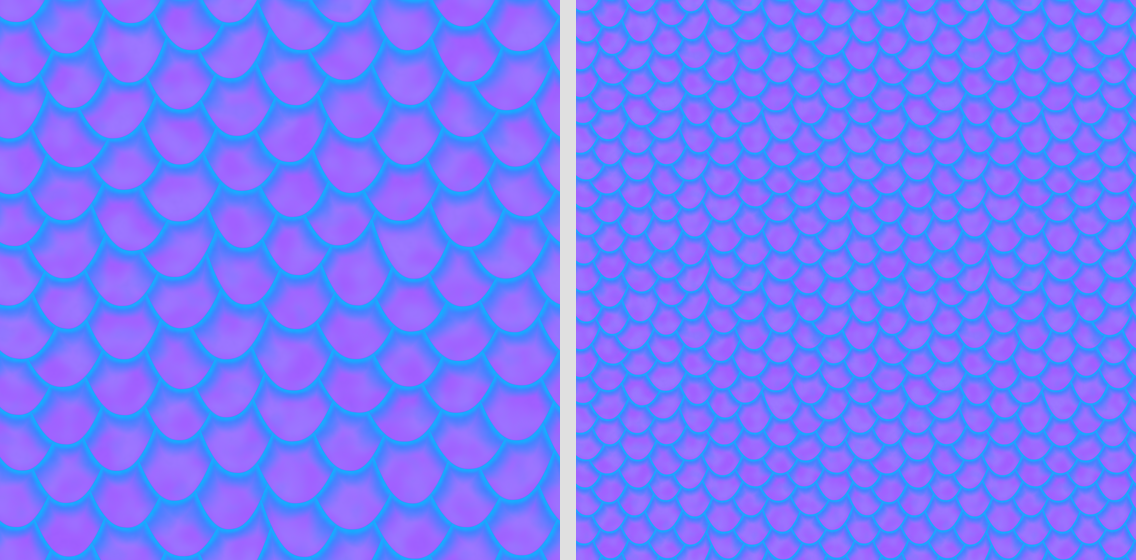
Left, the tile; right, the same tile 2 across and 2 down.
Write a WebGL 1 fragment shader that draws this texture map.

```glsl
precision highp float;
// Overlapping rounded scales in violet, shading to cyan under each covering edge.

uniform vec2 u_resolution;

const float COLUMNS = 5.0;             // scales across
const float ROWS = 20.0;               // staggered rows down
const vec2 ORIGIN = vec2(0.117, 0.031);// first tip, in column widths
const vec2 TIP_JITTER = vec2(0.085, 0.032);
const float TILT = 0.12;               // lean of a scale
const float CURVE = 4.4;               // steepness of the scale outline
const float CURVE_POWER = 2.3;
const float CURVE_VARIATION = 0.18;
const float CREASE_WIDTH = 0.048;      // cyan band beside an edge
const float SHADE_WIDTH = 0.15;        // blue falloff beside an edge
const float RIM_WIDTH = 0.018;

const vec3 CYAN = vec3(0.09, 0.67, 1.0);
const vec3 BLUE = vec3(0.25, 0.51, 1.0);
const vec3 LAVENDER = vec3(0.61, 0.46, 1.0);
const vec3 VIOLET = vec3(0.63, 0.37, 1.0);
const vec3 RIM = vec3(0.49, 0.33, 0.94);

vec2 hash2(vec2 p) {
  vec2 k = vec2(dot(p, vec2(127.1, 311.7)), dot(p, vec2(269.5, 183.3)));
  return fract(sin(k) * 43758.5);
}

float cornerSlope(vec2 cell, vec2 corner, vec2 f) {
  return dot(hash2(cell + corner) * 2.0 - 1.0, f - corner);
}

float gradientNoise(vec2 p) {
  vec2 cell = floor(p);
  vec2 f = p - cell;
  vec2 u = f * f * f * (f * (f * 6.0 - 15.0) + 10.0);
  float low = mix(cornerSlope(cell, vec2(0.0), f), cornerSlope(cell, vec2(1.0, 0.0), f), u.x);
  float high = mix(cornerSlope(cell, vec2(0.0, 1.0), f), cornerSlope(cell, vec2(1.0), f), u.x);
  return mix(low, high, u.y);
}

// Approximate distance to the outline, positive inside the scale.
float scaleDistance(vec2 p, vec2 shape) {
  float x = abs(p.x) + 0.0001;
  float steepness = CURVE * (1.0 + CURVE_VARIATION * shape.x);
  float outline = steepness * pow(x, CURVE_POWER);
  float slope = CURVE_POWER * outline / x;
  return (p.y - TILT * shape.y * p.x - outline) / sqrt(1.0 + slope * slope);
}

void main() {
  vec2 p = gl_FragCoord.xy / u_resolution * COLUMNS;
  float pixel = COLUMNS / min(u_resolution.x, u_resolution.y);
  float rowStep = COLUMNS / ROWS;
  float baseRow = floor((p.y - ORIGIN.y) / rowStep);

  float gap = 1.0;       // distance to the nearest covering edge
  float inside = 0.0;    // distance to the visible scale's own rim
  vec2 local = vec2(0.0);
  vec2 seed = vec2(0.0);
  bool found = false;

  // Upper rows cover lower ones, so search from the top down.
  for (int i = 0; i < 7; i++) {
    float row = baseRow + 2.0 - float(i);
    float shift = ORIGIN.x + 0.5 * (1.0 - mod(row, 2.0));
    float baseColumn = floor(p.x - shift);
    float best = -10.0;
    vec2 bestLocal = vec2(0.0);
    vec2 bestSeed = vec2(0.0);
    for (int j = 0; j < 2; j++) {
      float column = baseColumn + float(j);
      vec2 id = vec2(mod(column, COLUMNS), mod(row, ROWS));
      vec2 jitter = hash2(id + 3.7) * 2.0 - 1.0;
      vec2 tip = vec2(column + shift, row * rowStep + ORIGIN.y) + TIP_JITTER * jitter;
      vec2 q = p - tip;
      float d = scaleDistance(q, hash2(id + 41.3) * 2.0 - 1.0);
      if (d > best) {
        best = d;
        bestLocal = q;
        bestSeed = hash2(id + 17.9);
      }
    }
    if (!found) {
      if (best > 0.0) {
        found = true;
        inside = best;
        local = bestLocal;
        seed = bestSeed;
      } else {
        gap = min(gap, -best);
      }
    }
  }

  // Soft mottling, different on every scale.
  vec2 stain = local + floor(seed * 60.0);
  float broad = gradientNoise(stain * 4.0);
  float fine = gradientNoise(stain * 13.0) * 0.6 + gradientNoise(stain * 31.0) * 0.3;
  float mottle = broad + 0.3 * fine + 0.25 * (seed.x - 0.5);
  vec3 color = mix(LAVENDER, VIOLET, smoothstep(-0.35, 0.45, mottle));
  float bluish = smoothstep(0.05, 0.5, gradientNoise(stain * 5.0 + 9.3));
  color = mix(color, vec3(0.50, 0.47, 1.0), 0.4 * bluish);
  color = mix(color, VIOLET, 0.45 * (1.0 - smoothstep(0.0, 0.09, inside)));

  // Blue shade and cyan crease beside the covering scales.
  float reach = gap * (1.0 + 0.5 * broad + 0.3 * (seed.y - 0.5));
  vec3 shade = mix(CYAN, BLUE, smoothstep(0.0, CREASE_WIDTH, reach));
  color = mix(shade, color, smoothstep(0.02, SHADE_WIDTH, reach));

  // Thin dark rim, smoothed into the crease of the scale below.
  color = mix(color, RIM, 0.55 * (1.0 - smoothstep(0.0, RIM_WIDTH, inside)));
  color = mix(CYAN, color, smoothstep(0.0, 1.5 * pixel, inside));
  color += 0.02 * fine;
  gl_FragColor = vec4(clamp(color, 0.0, 1.0), 1.0);
}
```
